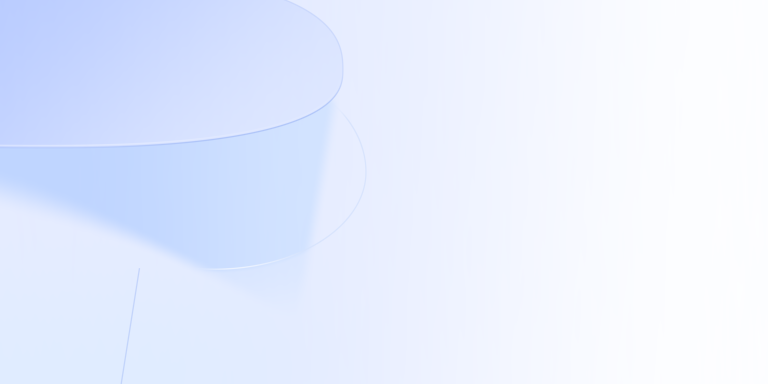
A Shadertoy shader for this background:

```glsl
// Pale blue abstract background: a translucent disc, its folded band and fine glass edges.

#define DISC_CENTER vec2(0.104, 0.818)
#define DISC_RADII  vec3(0.789, 0.203, 0.260)  // horizontal, lower, upper
#define LENS_CENTER vec2(0.560, 0.552)
#define LENS_RADII  vec3(0.393, 0.253, 0.286)
#define LINE_WIDTH  0.0010
#define GRAIN       0.0025

const vec3 WHITE      = vec3(0.990, 0.993, 1.0);
const vec3 MIST       = vec3(0.898, 0.924, 1.0);
const vec3 ICE        = vec3(0.878, 0.926, 1.0);
const vec3 PERIWINKLE = vec3(0.728, 0.800, 1.0);
const vec3 LAVENDER   = vec3(0.868, 0.904, 1.0);
const vec3 BAND_DEEP  = vec3(0.750, 0.836, 1.0);
const vec3 BAND_LIGHT = vec3(0.824, 0.890, 1.0);
const vec3 RIM_BLUE   = vec3(0.810, 0.870, 0.985);
const vec3 EDGE_BLUE  = vec3(0.610, 0.710, 0.960);

// Approximate signed distance to a superellipse with unequal upper and lower halves
float ovalDistance(vec2 p, vec2 center, vec3 radii, float power) {
    vec2 r = vec2(radii.x, p.y < center.y ? radii.y : radii.z);
    vec2 u = max(abs(p - center) / r, 1e-4);
    float field = pow(u.x, power) + pow(u.y, power) - 1.0;
    vec2 slope = power * pow(u, vec2(power - 1.0)) / r;
    return field / length(slope);
}

float segmentDistance(vec2 p, vec2 a, vec2 b) {
    vec2 ab = b - a;
    float t = clamp(dot(p - a, ab) / dot(ab, ab), 0.0, 1.0);
    return length(p - a - ab * t);
}

float stroke(float d, float width, float pixel) {
    return 1.0 - smoothstep(width - 0.5 * pixel, width + pixel, abs(d));
}

vec2 hashGradient(vec2 cell) {
    float angle = 6.2832 * fract(sin(dot(cell, vec2(127.1, 311.7))) * 43758.5);
    return vec2(cos(angle), sin(angle));
}

float gradientNoise(vec2 p) {
    vec2 i = floor(p), f = fract(p);
    vec2 w = f * f * f * (f * (f * 6.0 - 15.0) + 10.0);
    vec2 e = vec2(0.0, 1.0);
    float low  = mix(dot(hashGradient(i), f), dot(hashGradient(i + e.yx), f - e.yx), w.x);
    float high = mix(dot(hashGradient(i + e), f - e), dot(hashGradient(i + 1.0), f - 1.0), w.x);
    return mix(low, high, w.y);
}

// Horizontal fade to white, with cooler light in the lower left
vec3 background(vec2 p) {
    vec3 color = mix(MIST, WHITE, smoothstep(0.65, 1.9, p.x + 0.08 * (0.5 - p.y)));
    float cool = (1.0 - smoothstep(0.0, 0.45, p.y)) * (1.0 - smoothstep(0.3, 1.1, p.x));
    return mix(color, ICE, cool);
}

// Coverage of the folded band, fading below the lens edge
float bandMask(vec2 p, float lens) {
    float lowerEdge = 0.505 - 0.27 * p.x - 0.23 * p.x * p.x;
    float rightEdge = 0.749 + 0.17 * p.y;
    float softness = mix(0.055, 0.025, smoothstep(0.0, 0.5, p.x));
    float mask = smoothstep(-softness, softness, p.y - lowerEdge);
    mask *= 1.0 - smoothstep(-0.024, 0.018, p.x - rightEdge);
    mask *= 1.0 - smoothstep(0.72, 0.78, p.y);
    float below = smoothstep(-0.003, 0.012, lens) * smoothstep(0.48, 0.56, p.x);
    return mask * mix(1.0, 0.5 * smoothstep(0.14, 0.32, p.y), below);
}

void mainImage(out vec4 fragColor, in vec2 fragCoord) {
    float pixel = 1.0 / iResolution.y;
    vec2 p = fragCoord * pixel;
    float disc = ovalDistance(p, DISC_CENTER, DISC_RADII, 2.5);
    float lens = ovalDistance(p, LENS_CENTER, LENS_RADII, 2.0);
    vec3 color = background(p);

    // Folded band
    vec3 bandColor = mix(BAND_DEEP, BAND_LIGHT, smoothstep(0.2, 0.85, p.x));
    color = mix(color, bandColor, bandMask(p, lens));

    // Lens rim: blue on the right, bright along the bottom
    float rimRange = smoothstep(0.5, 0.6, p.x) * (1.0 - smoothstep(0.68, 0.73, p.y));
    float rim = stroke(lens, LINE_WIDTH, pixel) * rimRange;
    float rimShine = 1.0 - smoothstep(0.62, 0.85, p.x);
    color = mix(color, mix(RIM_BLUE, WHITE, rimShine), rim * 0.65);

    // Disc
    float discTone = smoothstep(-0.1, 1.1, 0.95 * p.x + 0.9 * (1.0 - p.y));
    vec3 discColor = mix(PERIWINKLE, LAVENDER, discTone);
    color = mix(color, discColor, 1.0 - smoothstep(-pixel, pixel, disc));

    // Disc rim with an inner highlight
    float lowerRim = 1.0 - smoothstep(0.70, 0.82, p.y);
    float shine = stroke(disc + 0.006, LINE_WIDTH * 1.5, pixel) * lowerRim;
    color = mix(color, WHITE, shine * mix(0.35, 0.1, smoothstep(0.2, 0.8, p.x)));
    float rimStrength = mix(0.3, 0.65, lowerRim * smoothstep(0.1, 0.6, p.x));
    color = mix(color, EDGE_BLUE, stroke(disc, LINE_WIDTH, pixel) * rimStrength);

    // Slanted crease
    float crease = segmentDistance(p, vec2(0.363, 0.300), vec2(0.314, -0.01));
    color = mix(color, EDGE_BLUE, stroke(crease, LINE_WIDTH, pixel) * 0.45);

    // Faint vertical streaks
    color += GRAIN * gradientNoise(p * vec2(60.0, 6.0));
    fragColor = vec4(clamp(color, 0.0, 1.0), 1.0);
}
```
